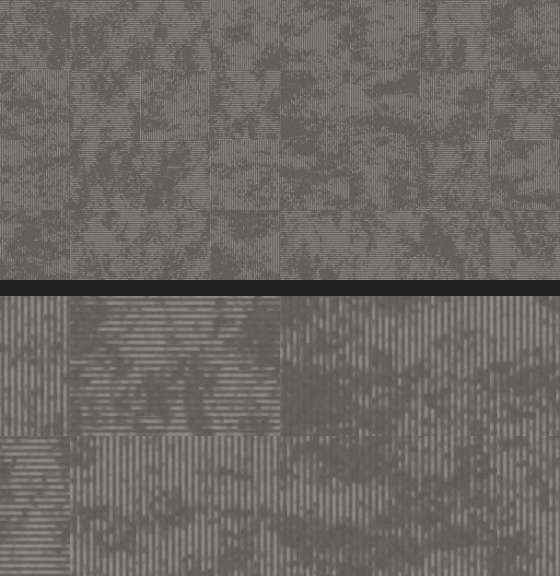
Top: the whole. Bottom: its middle third, enlarged.
Reproduce this texture procedurally as a Shadertoy shader.

```glsl
// Grey ribbed carpet laid in square tiles, eight across and four high.
// Each tile turns its ribs at random; worn blotches from fractal noise,
// stretched across the ribs, are broken into short pale dashes of yarn.

float hash(vec2 p) {
    vec3 q = fract(vec3(p.xyx) * 0.1031);
    q += dot(q, q.yzx + 33.33);
    return fract((q.x + q.y) * q.z);
}

float valueNoise(vec2 p) {
    vec2 cell = floor(p), f = fract(p);
    f = f * f * (3.0 - 2.0 * f);
    float low = mix(hash(cell), hash(cell + vec2(1, 0)), f.x);
    float high = mix(hash(cell + vec2(0, 1)), hash(cell + vec2(1, 1)), f.x);
    return mix(low, high, f.y);
}

float fractalNoise(vec2 p) {
    float sum = 0.0, weight = 0.4;
    for (int i = 0; i < 4; i++) {
        sum += weight * valueNoise(p);
        p = p * 2.03 + 17.3;
        weight *= 0.72;
    }
    return sum / 1.045;
}

// Pale yarn amount; rib.x runs along the ribs, rib.y across them
float yarnWear(vec2 rib, vec2 tile) {
    float seed = hash(tile + 41.0);
    vec2 shift = 60.0 * vec2(seed, hash(tile + 73.0));
    float blotch = fractalNoise(rib * vec2(5.0, 2.6) + shift) - 0.5;

    // Every rib carries its own sequence of dashes
    float row = floor(rib.y * 32.0);
    float start = 90.0 * hash(vec2(row, seed * 300.0));
    float dash = valueNoise(vec2(rib.x * 34.0 + start, row + 0.5)) - 0.5;
    float tileTone = 0.12 * (hash(tile + 9.0) - 0.5);
    return smoothstep(-0.22, 0.22, 1.35 * blotch + 0.6 * dash + tileTone + 0.035);
}

// Share of raised yarn against groove, softened by the pixel footprint
float ribProfile(float across) {
    float footprint = 3.14159 * 128.0 / iResolution.y;
    float sharpness = footprint < 3.14159 ? sin(footprint) / footprint : 0.0;
    return 0.52 + 0.46 * sharpness * cos(6.28318 * (across * 32.0 - 0.25));
}

void mainImage(out vec4 fragColor, in vec2 fragCoord) {
    vec2 p = fragCoord / iResolution.y * 4.0;
    vec2 tile = floor(p);
    vec2 local = fract(p);

    // Quarter turn for some tiles
    bool upright = hash(tile + 5.0) > 0.55;
    vec2 rib = upright ? local.yx : local;

    float wear = yarnWear(rib, tile);
    float raised = ribProfile(rib.y);
    float yarn = mix(0.385, 0.55, wear);
    float shade = mix(0.37, yarn, raised);

    // Fine fibre grain
    shade += 0.035 * (valueNoise(p * 61.0 + 200.0) - 0.5);

    // Faint pale joints beside a few tiles
    float pixel = 4.0 / iResolution.y;
    float joint = 1.0 - smoothstep(0.004, 0.004 + pixel, local.x);
    shade += 0.04 * joint * step(0.6, hash(tile + 27.0));

    vec3 warmGrey = vec3(1.015, 0.985, 0.945);
    fragColor = vec4(shade * warmGrey, 1.0);
}
```
